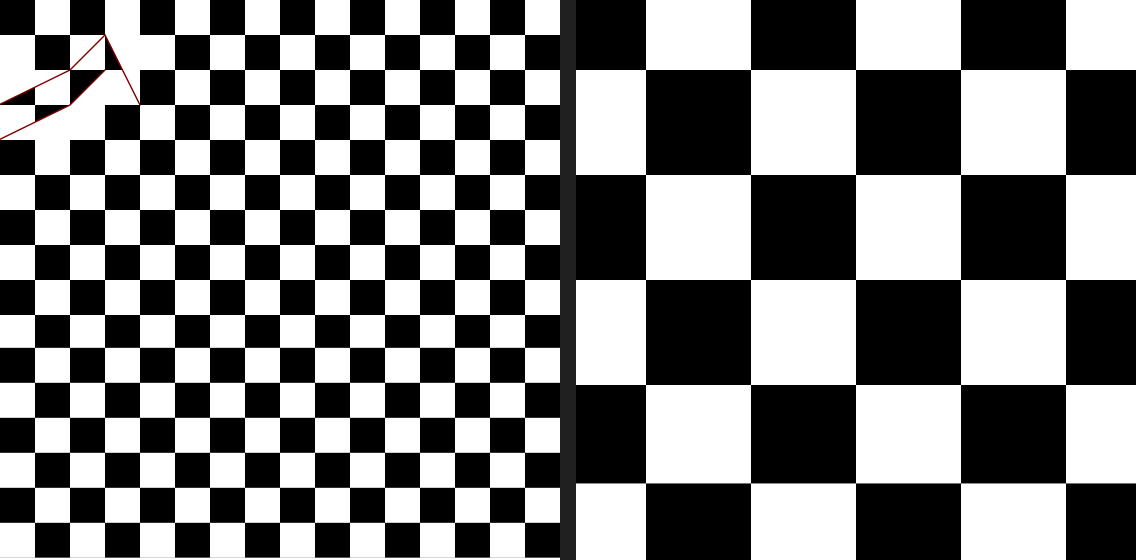
Left: the whole. Right: its middle third, enlarged.
Write a Shadertoy shader that draws this pattern.

```glsl
// A 16 by 16 black and white checkerboard with one slightly shorter row and
// a thin white foot. Near the upper left, a bent band outlined in dark red
// cuts some squares; built from triangle waves and segment distances.

#define CELLS 16.0          // squares across the canvas
#define SHORT_ROW 9.0       // row, from the top, that is squeezed
#define ROW_LOSS 0.0625     // height missing from that row, in squares
#define LINE_HALF 0.02      // half width of the outline, in squares
#define INK vec3(0.0)
#define PAPER vec3(1.0)
#define OUTLINE vec3(0.5, 0.0, 0.0)

// Signed distance to the nearest square border, positive on even squares
vec2 borderWave(vec2 p) {
    return 0.5 - abs(mod(p + 0.5, 2.0) - 1.0);
}

float segmentDistance(vec2 p, vec2 a, vec2 b) {
    vec2 ap = p - a, ab = b - a;
    return length(ap - ab * clamp(dot(ap, ab) / dot(ab, ab), 0.0, 1.0));
}

// Coverage of the side where d is positive
float coverage(float d, float pixel) {
    return clamp(d / pixel + 0.5, 0.0, 1.0);
}

// Signed distance below the upper edge of the band
float belowBandTop(vec2 p) {
    if (p.x < 2.0) return (p.y - 2.98 + 0.49 * p.x) / length(vec2(1.0, 0.49));
    if (p.x < 3.0) return (p.y + p.x - 4.0) / sqrt(2.0);
    return (p.y - 1.0 - 2.0 * (p.x - 3.0)) / sqrt(5.0);
}

// Rising part of the outline, shared by both band edges
float risingEdge(vec2 p) {
    return min(segmentDistance(p, vec2(0.0, 2.98), vec2(2.0, 2.0)),
               segmentDistance(p, vec2(2.0, 2.0), vec2(3.0, 1.0)));
}

void mainImage(out vec4 fragColor, in vec2 fragCoord) {
    float pixel = CELLS / iResolution.y;
    vec2 p = fragCoord * pixel;
    p.y = CELLS - p.y;

    // Checkerboard, with the short row stretched back to a full cell
    vec2 grid = p;
    grid.y += ROW_LOSS * clamp((p.y - SHORT_ROW) / (1.0 - ROW_LOSS), 0.0, 1.0);
    vec2 side = clamp(2.0 * borderWave(grid) / pixel, -1.0, 1.0);
    float ink = 0.5 + 0.5 * side.x * side.y;
    ink *= coverage(CELLS - grid.y, pixel);

    // Squares cut away outside the band
    if (p.x < 4.0 && p.y > 1.0 && p.y < 4.0) {
        if (p.y > 2.0 || p.x > 3.0) ink *= coverage(belowBandTop(p), pixel);
        if (p.x < 3.0) ink *= coverage(-belowBandTop(p - vec2(0.0, 1.0)), pixel);
    }

    // Band outline
    float edge = min(risingEdge(p), risingEdge(p - vec2(0.0, 1.0)));
    edge = min(edge, segmentDistance(p, vec2(3.0, 1.0), vec2(4.0, 3.0)));

    vec3 color = mix(PAPER, INK, ink);
    color = mix(color, OUTLINE, coverage(LINE_HALF - edge, pixel));
    fragColor = vec4(color, 1.0);
}
```
